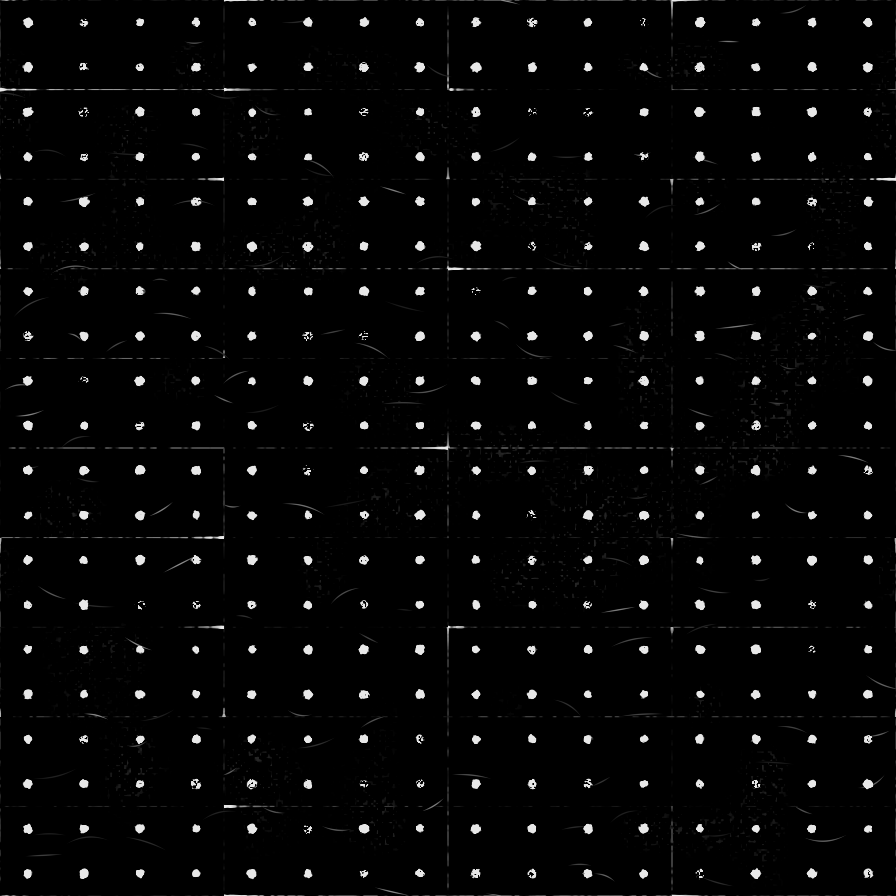
A WebGL 2 fragment shader for this pattern:

```glsl
#version 300 es
precision highp float;
// Worn white dots, 16 by 20, on black panels laid 4 by 10.
// Broken panel seams, curved scratches and faint dust add the wear.
// All ids and noise lattices wrap, so the canvas tiles.
uniform vec2 u_resolution;
out vec4 fragColor;

float hash(vec2 p) {
  return fract(sin(dot(p, vec2(127.1, 311.7))) * 43758.5453);
}

// Value noise over the unit canvas with a whole number of cells.
float noise(vec2 uv, vec2 cells) {
  vec2 p = uv * cells, i = floor(p), f = fract(p);
  f = f * f * (3.0 - 2.0 * f);
  vec2 a = mod(i, cells), b = mod(i + 1.0, cells);
  return mix(mix(hash(a), hash(vec2(b.x, a.y)), f.x),
             mix(hash(vec2(a.x, b.y)), hash(b), f.x), f.y);
}

// Round paint spots with ragged rims and chipped insides.
float dots(vec2 uv, float px) {
  vec2 grid = vec2(16.0, 20.0);
  vec2 id = floor(uv * grid);
  vec2 offset = (fract(uv * grid) - 0.5) / grid;
  float rim = noise(uv, vec2(400.0)) - 0.5;
  float radius = mix(0.0043, 0.0056, hash(id + 2.3)) + 0.0022 * rim;
  float disc = 1.0 - smoothstep(-0.6 * px, 0.6 * px, length(offset) - radius);
  float wear = pow(hash(id + 8.1), 5.0) * 0.75;
  float chips = smoothstep(wear - 0.18, wear + 0.02, noise(uv, vec2(620.0)));
  return disc * chips;
}

// One panel edge: broken line, at times flaring towards one end.
float seam(float dist, float along, float grit, vec2 id, float px) {
  float end = hash(id + 5.9) < 0.5 ? along : 1.0 - along;
  float flare = step(0.62, hash(id + 1.7)) * exp(-11.0 * end);
  float strength = pow(hash(id + 4.3), 2.0);
  float width = 0.0005 + 0.0022 * flare * grit;
  float line = 1.0 - smoothstep(width - 0.5 * px, width + 0.6 * px, abs(dist));
  float gaps = smoothstep(0.42, 0.85, grit + 0.5 * flare + 0.2 * strength);
  return line * gaps * min(0.12 + 0.6 * strength + flare, 1.0);
}

float seams(vec2 uv, float px) {
  vec2 panel = uv * vec2(4.0, 10.0);
  vec2 cell = floor(panel), edge = round(panel);
  vec2 dist = (panel - edge) / vec2(4.0, 10.0);
  vec2 wrapped = mod(edge, vec2(4.0, 10.0));
  float grit = mix(noise(uv, vec2(260.0)), noise(uv, vec2(70.0)), 0.35);
  float across = seam(dist.y, fract(panel.x), grit,
                      vec2(cell.x, wrapped.y), px);
  float upright = seam(dist.x, fract(panel.y), grit,
                       vec2(wrapped.x, cell.y) + 23.0, px);
  return max(across, 0.75 * upright);
}

// Short tapering arcs, at most one per cell, reaching into neighbours.
float scratches(vec2 uv, float px) {
  vec2 grid = vec2(12.0, 16.0);
  vec2 base = floor(uv * grid);
  float shade = 0.0;
  for (int y = -1; y <= 1; y++) {
    for (int x = -1; x <= 1; x++) {
      vec2 cell = base + vec2(x, y);
      vec2 id = mod(cell, grid) + 41.0;
      if (hash(id) > 0.68) continue;
      vec2 center = (cell + vec2(hash(id + 1.3), hash(id + 2.9))) / grid;
      float angle = 1.1 * (hash(id + 3.1) - 0.5);
      float reach = mix(0.009, 0.025, hash(id + 4.7));
      float c = cos(angle), s = sin(angle);
      vec2 q = mat2(c, -s, s, c) * (uv - center);
      float t = q.x / reach;
      q.y -= (hash(id + 6.1) - 0.5) * 0.55 * reach * t * t;
      float taper = max(1.0 - t * t, 0.0);
      float width = 0.0008 * taper + 0.6 * px;
      float line = 1.0 - smoothstep(0.0, width, abs(q.y));
      float tone = mix(0.12, 0.62, pow(hash(id + 7.7), 1.6));
      shade = max(shade, line * taper * tone);
    }
  }
  return shade;
}

// Dim grains gathered in a few soft patches.
float dust(vec2 uv) {
  float patches = smoothstep(0.62, 0.95, noise(uv, vec2(14.0)));
  float grains = smoothstep(0.72, 0.95, noise(uv, vec2(330.0)));
  return 0.16 * patches * grains;
}

void main() {
  vec2 uv = gl_FragCoord.xy / u_resolution;
  float px = 1.0 / min(u_resolution.x, u_resolution.y);
  float wear = max(scratches(uv, px), dust(uv));
  float paint = max(dots(uv, px), seams(uv, px));
  fragColor = vec4(vec3(0.91) * max(paint, wear), 1.0);
}
```
